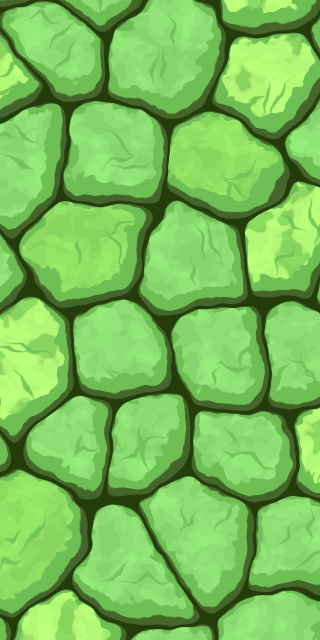
Write a Shadertoy shader that draws this texture.

```glsl
// Cartoon wall of irregular green stones with dark joints between them.
// A jittered, staggered Voronoi pattern gives the stones; each one gets flat
// layers: joint, shaded side, ragged rim, lit face, soft facets and cracks.

const float STONES_ACROSS = 3.25;
const float JITTER = 0.72;
const float CORNER_SHARPNESS = 20.0;
const float JOINT_HALF_WIDTH = 0.016;
const vec2 SIDE_WIDTH = vec2(0.020, 0.083);  // lit edge, shaded edge
const vec2 RIM_WIDTH = vec2(0.048, 0.215);
const vec2 SHADE_DIR = vec2(0.45, -0.89);
const int CRACKS = 3;

const vec3 JOINT = vec3(0.14, 0.23, 0.04);
const vec3 SIDE = vec3(0.27, 0.40, 0.17);
const vec3 RIM = vec3(0.43, 0.75, 0.33);
const vec3 LEAF = vec3(0.55, 0.87, 0.45);
const vec3 GRASS = vec3(0.56, 0.87, 0.39);
const vec3 LIME = vec3(0.70, 0.97, 0.46);

vec2 hash2(vec2 p) {
    vec3 a = fract(p.xyx * vec3(0.1031, 0.1030, 0.0973));
    a += dot(a, a.yzx + 33.33);
    return fract((a.xx + a.yz) * a.zy);
}

vec2 gradient(vec2 cell) {
    float angle = 6.2832 * hash2(cell).x;
    return vec2(cos(angle), sin(angle));
}

float noise(vec2 p) {
    vec2 i = floor(p), f = fract(p);
    vec2 u = f * f * f * (f * (f * 6.0 - 15.0) + 10.0);
    vec2 e = vec2(1.0, 0.0);
    float low = mix(dot(gradient(i), f), dot(gradient(i + e), f - e), u.x);
    float high = mix(dot(gradient(i + e.yx), f - e.yx),
                     dot(gradient(i + 1.0), f - 1.0), u.x);
    return mix(low, high, u.y);
}

// Centre of the stone in a grid cell, odd rows shifted by half a cell
vec2 stoneCentre(vec2 cell) {
    vec2 stagger = vec2(0.5 * mod(cell.y, 2.0), 0.0);
    return cell + 0.5 + stagger + JITTER * (hash2(cell + 17.0) - 0.5);
}

vec2 nearestStone(vec2 p) {
    vec2 best = floor(p);
    float bestDist = 1e3;
    for (int y = -2; y <= 2; y++)
    for (int x = -2; x <= 2; x++) {
        vec2 cell = floor(p) + vec2(x, y);
        vec2 r = stoneCentre(cell) - p;
        if (dot(r, r) < bestDist) { bestDist = dot(r, r); best = cell; }
    }
    return best;
}

// Rounded distances inward from the outline, the side and the rim
vec3 stoneLayers(vec2 p, vec2 stone) {
    vec2 a = stoneCentre(stone);
    vec3 sum = vec3(0.0);
    for (int y = -2; y <= 2; y++)
    for (int x = -2; x <= 2; x++) {
        if (x == 0 && y == 0) continue;
        vec2 b = stoneCentre(stone + vec2(x, y));
        vec2 n = normalize(b - a);
        float d = dot(0.5 * (a + b) - p, n);
        float shade = smoothstep(-0.5, 1.0, dot(n, SHADE_DIR));
        vec3 inset = vec3(JOINT_HALF_WIDTH,
                          mix(SIDE_WIDTH.x, SIDE_WIDTH.y, shade),
                          mix(RIM_WIDTH.x, RIM_WIDTH.y, shade));
        sum += exp(-CORNER_SHARPNESS * (d - inset));
    }
    return -log(sum) / CORNER_SHARPNESS;
}

// Tapered zigzag cracks, negative inside
float cracks(vec2 q, vec2 stone) {
    float d = 1.0;
    for (int i = 0; i < CRACKS; i++) {
        vec2 h = hash2(stone + 31.0 * float(i + 1));
        float angle = 6.2832 * h.x;
        vec2 along = vec2(cos(angle), sin(angle));
        vec2 c = q - 0.42 * (h.yx - 0.5);
        c = vec2(dot(c, along), dot(c, vec2(-along.y, along.x)));
        float zigzag = 0.09 * abs(fract(4.0 * c.x + h.y) - 0.5)
                     + 0.06 * noise(vec2(6.0 * c.x, 40.0 * h.x));
        float reach = mix(0.12, 0.26, h.y);
        float width = 0.024 * (1.0 - abs(c.x + 0.3 * reach) / reach);
        d = min(d, abs(c.y - zigzag) - width);
    }
    return d;
}

void mainImage(out vec4 fragColor, in vec2 fragCoord) {
    float px = STONES_ACROSS / iResolution.x;
    vec2 p = fragCoord * px + vec2(4.3, 7.6);

    // Bend the grid so the joints curve
    vec2 bend = 0.14 * vec2(noise(p * 1.7), noise(p * 1.7 + 40.0))
              + 0.035 * vec2(noise(p * 5.0 + 9.0), noise(p * 5.0 + 70.0));
    vec2 x = p + bend;
    vec2 stone = nearestStone(x);
    vec2 seed = 20.0 * hash2(stone + 5.0);
    vec2 q = x - stoneCentre(stone);
    vec3 layer = stoneLayers(x, stone);

    // Face tint and flat facets
    float kind = hash2(stone + 83.0).x;
    vec3 face = mix(LEAF, GRASS, step(0.5, kind));
    float broad = noise(q * vec2(3.6, 2.4) + seed) + 0.35 * noise(q * 9.0 + seed);
    float cross = noise(q * vec2(2.5, 5.0) + seed.yx) + 0.3 * noise(q * 11.0 - seed);
    float soft = 4.0 * px;
    float limePatch = step(0.74, kind) * smoothstep(-soft, soft, broad + 0.18);
    face = mix(face, LIME, limePatch);
    face *= 1.0 + 0.035 * smoothstep(-soft, soft, cross - 0.10)
                - 0.045 * smoothstep(-soft, soft, -broad - 0.10)
                + 0.030 * smoothstep(-soft, soft, broad - 0.22);
    face = mix(RIM, face, mix(0.15, 1.0, smoothstep(-px, px, cracks(q, stone))));

    // Ragged layers stacked from the face outward
    float ragged = 0.10 * noise(q * 5.0 + seed) + 0.05 * noise(q * 13.0 + seed);
    vec3 edge = layer + vec3(0.012 * noise(p * 4.0), 0.30 * ragged, ragged);
    vec3 inside = smoothstep(-0.8 * px, 0.8 * px, edge);
    vec3 colour = mix(RIM, face, inside.z);
    colour = mix(SIDE, colour, inside.y);
    colour = mix(JOINT, colour, inside.x);
    fragColor = vec4(colour, 1.0);
}
```
